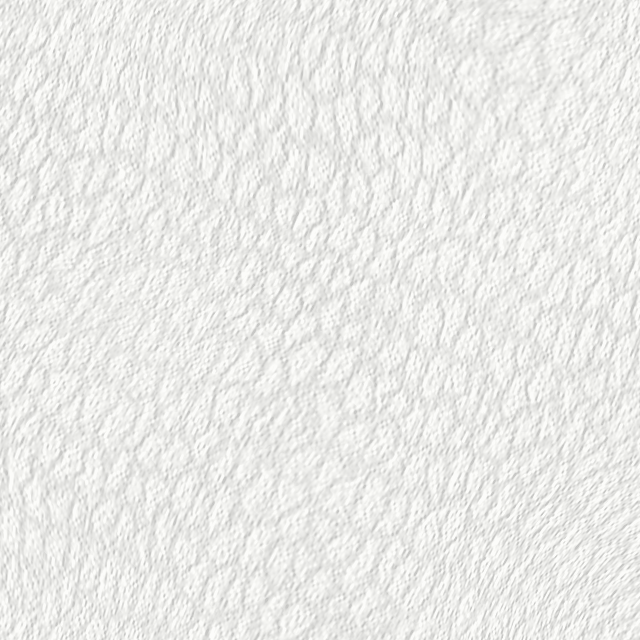
Reproduce this texture procedurally as a WebGL 1 fragment shader.

```glsl
precision highp float;
// White embossed leather: slanted rows of long pebbles with a fine grain.

uniform vec2 u_resolution;

vec2 hash2(vec2 cell) {
  vec3 h = fract(cell.xyx * vec3(0.1031, 0.1030, 0.0973));
  h += dot(h, h.yzx + 33.33);
  return fract((h.xx + h.yz) * h.zy);
}

float noise(vec2 p) {
  vec2 cell = floor(p);
  vec2 f = fract(p);
  f = f * f * (3.0 - 2.0 * f);
  float bottom = mix(hash2(cell).x, hash2(cell + vec2(1.0, 0.0)).x, f.x);
  float top = mix(hash2(cell + vec2(0.0, 1.0)).x, hash2(cell + 1.0).x, f.x);
  return mix(bottom, top, f.y);
}

// Distance to the second nearest cell centre minus that to the nearest;
// little sideways jitter keeps the cells in rows
float cellEdge(vec2 p) {
  vec2 cell = floor(p);
  vec2 f = fract(p);
  float nearest = 8.0;
  float second = 8.0;
  for (int y = -1; y <= 1; y++) {
    for (int x = -1; x <= 1; x++) {
      vec2 offset = vec2(float(x), float(y));
      vec2 centre = 0.5 + (hash2(cell + offset) - 0.5) * vec2(0.55, 0.9);
      float d = length(offset + centre - f);
      second = min(second, max(nearest, d));
      nearest = min(nearest, d);
    }
  }
  return second - nearest;
}

// Coordinates across and along the rows, which bend slowly over the hide
vec2 hideCoords(vec2 p) {
  vec2 bend = vec2(noise(p * 3.1 + 4.0), noise(p * 2.6 + 19.0));
  vec2 along = vec2(0.42, 0.91);
  vec2 q = vec2(dot(p, vec2(along.y, -along.x)), dot(p, along));
  return q + bend * vec2(0.13, 0.05) + 2.0;
}

float pebbles(vec2 hide) {
  vec2 wobble = vec2(noise(hide * 45.0), noise(hide * 45.0 + 71.0));
  vec2 q = hide * vec2(31.0, 13.5) + wobble * vec2(0.4, 0.25);
  return smoothstep(0.0, 0.5, cellEdge(q));
}

float grain(vec2 hide) {
  float pores = noise(hide * vec2(250.0, 170.0));
  float wrinkles = abs(noise(hide * vec2(165.0, 110.0) + 37.0) - 0.5);
  return pores + 0.7 * wrinkles;
}

void main() {
  vec2 p = gl_FragCoord.xy / u_resolution.y;
  vec2 towardLight = vec2(-0.94, 0.34);
  vec2 hide = hideCoords(p);

  // Relief lit from the left, with softer and deeper patches
  float pebble = pebbles(hide);
  float pebbleLit = pebbles(hideCoords(p + 0.0045 * towardLight));
  float depth = mix(0.6, 1.3, noise(p * 4.0 + 31.0));
  float relief = 0.07 * depth * (pebble - pebbleLit);
  relief += 0.18 * (grain(hide) - grain(hideCoords(p + 0.0026 * towardLight)));

  // Creases collect shade, and shadows run deeper than highlights
  float crease = 0.042 * depth * (1.0 - pebble);
  float shade = 0.944 + relief - 2.0 * relief * relief - crease;
  shade += 0.014 * (noise(p * 3.0 + 87.0) - 0.5);

  vec3 warmWhite = vec3(1.0, 1.0, 0.989);
  gl_FragColor = vec4(clamp(shade, 0.78, 0.99) * warmWhite, 1.0);
}
```
